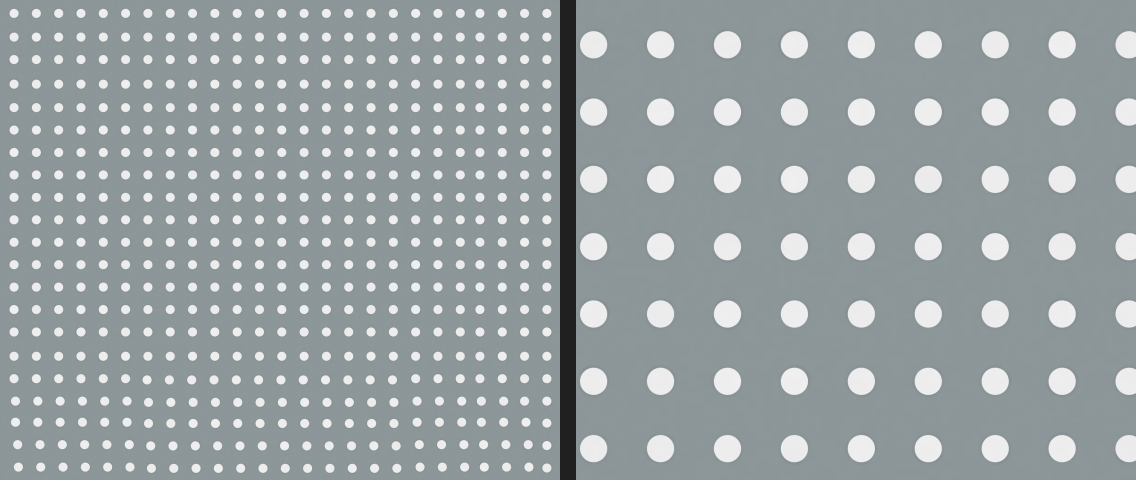
Left: the whole. Right: its middle third, enlarged.
This pattern is drawn by a WebGL 2 fragment shader. Its source:

```glsl
#version 300 es
precision highp float;
// Grid of pale round dots on blue-grey, 25 across and 21 down, with slightly slipped lower rows.

#define GRID vec2(25.0, 21.0)        // dots across and down
#define SHEET vec2(25.1, 21.5)       // canvas size in dot spacings
#define FIRST vec2(0.63, 0.60)       // centre of the top left dot
#define PITCH vec2(1.0, 1.005)       // spacing of the dots
#define RADIUS 0.203
#define RIM_WIDTH 0.03
#define RIM_STRENGTH 0.22
#define GRAIN 0.008
#define GROUND vec3(0.55, 0.59, 0.60)
#define DOT vec3(0.93, 0.93, 0.93)
#define RIM vec3(0.42, 0.45, 0.49)

uniform vec2 u_resolution;
out vec4 fragColor;

float hash(vec2 p) {
    vec3 q = fract(vec3(p.xyx) * 0.1031);
    q += dot(q, q.yzx + 33.33);
    return fract((q.x + q.y) * q.z);
}

float valueNoise(vec2 p) {
    vec2 i = floor(p), f = fract(p);
    f = f * f * (3.0 - 2.0 * f);
    return mix(mix(hash(i), hash(i + vec2(1, 0)), f.x),
               mix(hash(i + vec2(0, 1)), hash(i + vec2(1, 1)), f.x), f.y);
}

// Centre of a dot, counted from the top left, including its slips.
vec2 dotCentre(vec2 id) {
    float col = id.x, row = id.y;
    vec2 c = FIRST + id * PITCH;

    // Uneven gaps between whole columns and rows
    c.x -= 0.118 * step(21.0, col);
    c.y += 0.057 * step(1.0, row) + 0.098 * step(3.0, row) + 0.045 * step(4.0, row)
         + 0.082 * step(15.0, row) - 0.060 * step(18.0, row);

    // Lower rows drift right, except at the right edge
    float drift = 0.065 * step(17.0, row) + 0.098 * step(19.0, row) + 0.033 * step(20.0, row);
    c.x += drift * step(col, row < 18.0 ? 22.0 : 23.0);

    // The middle block of the lower rows sits a little left and lower
    float block = step(6.0, col) * step(col, 17.0) * step(16.0, row);
    c += block * vec2(-0.038, 0.055);
    c.y += 0.04 * step(24.0, col) * step(18.0, row);
    return c;
}

void main() {
    vec2 uv = gl_FragCoord.xy / u_resolution;
    vec2 p = vec2(uv.x, 1.0 - uv.y) * SHEET;
    float pixel = SHEET.x / u_resolution.x;

    // Signed distance to the nearest dot
    vec2 cell = round((p - FIRST) / PITCH);
    vec2 nearest = cell;
    float d = 1e3;
    for (int j = -1; j <= 1; j++) {
        for (int i = -1; i <= 1; i++) {
            vec2 id = clamp(cell + vec2(i, j), vec2(0.0), GRID - 1.0);
            float dist = length(p - dotCentre(id)) - RADIUS;
            if (dist < d) {
                d = dist;
                nearest = id;
            }
        }
    }

    // Ground, faint broken rim, then the dot with a slight tone of its own
    float grain = GRAIN * (valueNoise(p * 9.0) - 0.5);
    float rim = RIM_STRENGTH * valueNoise(p * 6.0 + 40.0)
              * (1.0 - smoothstep(0.0, RIM_WIDTH + pixel, abs(d - 0.5 * RIM_WIDTH)));
    vec3 color = mix(GROUND, RIM, rim);
    vec3 dotColor = DOT + 0.012 * (hash(nearest + 7.0) - 0.5);
    color = mix(color, dotColor, 1.0 - smoothstep(-0.7 * pixel, 0.7 * pixel, d));
    fragColor = vec4(color + grain, 1.0);
}
```
